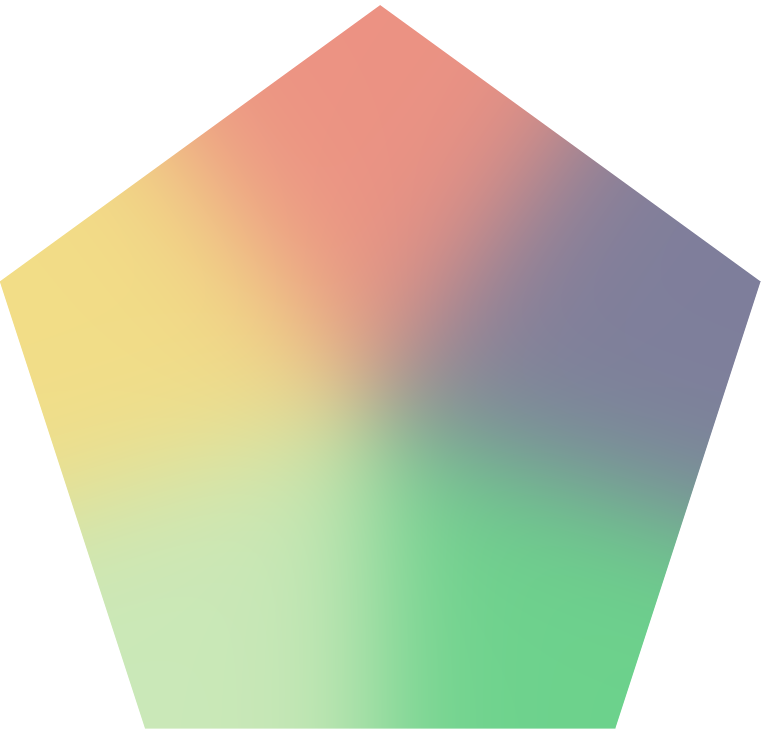
Reproduce this background procedurally as a Shadertoy shader.

```glsl
// Regular pentagon on white, filled with five corner colours that melt together.

const float TAU = 6.2831853;
const vec3 PAPER  = vec3(1.0);
const vec3 CORAL  = vec3(0.925, 0.573, 0.514);
const vec3 STRAW  = vec3(0.949, 0.867, 0.529);
const vec3 MINT   = vec3(0.792, 0.910, 0.722);
const vec3 GREEN  = vec3(0.424, 0.824, 0.549);
const vec3 VIOLET = vec3(0.494, 0.494, 0.608);

// Unit direction, counter-clockwise from straight up, in fifths of a turn
vec2 fifthDirection(float fifths) {
    float angle = fifths * TAU / 5.0;
    return vec2(-sin(angle), cos(angle));
}

// Signed distance to the sides of a pentagon of unit circumradius
float pentagon(vec2 p) {
    float side = -1.0;
    for (int i = 0; i < 5; i++)
        side = max(side, dot(p, fifthDirection(float(i) + 0.5)));
    return side - cos(TAU / 10.0);
}

// Soft blend of the corner colours; sharpness sets the transition width
vec3 cornerBlend(vec2 p, float sharpness) {
    vec3 colors[5] = vec3[5](CORAL, STRAW, MINT, GREEN, VIOLET);
    float reach[5] = float[5](0.05, 0.02, 0.02, 0.03, 0.07);
    vec3 sum = vec3(0.0);
    float total = 0.0;
    for (int i = 0; i < 5; i++) {
        float pull = dot(p, fifthDirection(float(i))) + reach[i];
        float weight = exp(sharpness * pull);
        sum += colors[i] * weight;
        total += weight;
    }
    return sum / total;
}

void mainImage(out vec4 fragColor, in vec2 fragCoord) {
    // Coordinates centred on the pentagon, scaled to its circumradius
    vec2 center = vec2(0.495, 0.4467);
    float radius = 0.5464 * iResolution.y;
    vec2 p = (fragCoord - center * iResolution.xy) / radius;

    // Antialiased shape over the paper
    float pixel = 1.0 / radius;
    float coverage = 1.0 - smoothstep(-0.6 * pixel, 0.6 * pixel, pentagon(p));
    fragColor = vec4(mix(PAPER, cornerBlend(p, 9.0), coverage), 1.0);
}
```
